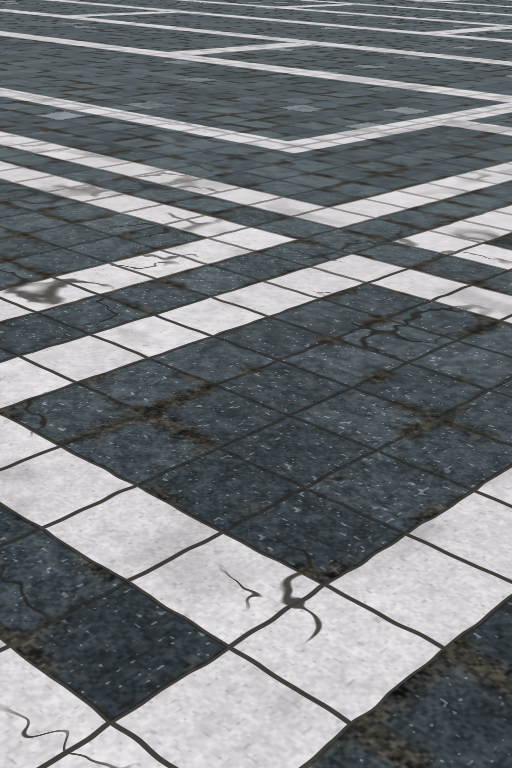
This texture is drawn by a Shadertoy shader. Its source:

```glsl
// Worn plaza paving in perspective: dark terrazzo panels framed by white slabs.
// A projective map turns the canvas into slab units; the frames are repeated
// rectangles, and joints, cracks and speckles come from hash noise.
#define PANEL vec2(4.0, 6.0)      // dark interior, in slabs
#define PERIOD vec2(7.0, 9.0)     // interior + two borders + gap
#define CORNER vec2(0.635, 0.238) // near corner of the main panel
#define VANISH_L vec2(-1.855, 1.117)
#define VANISH_R vec2(2.520, 1.046)
#define SLAB_STEP vec2(0.0870, 0.0903)
#define JOINT 0.014
#define WHITE vec3(0.85, 0.84, 0.85)
#define DARK_NEAR vec3(0.21, 0.24, 0.26)
#define DARK_FAR vec3(0.35, 0.39, 0.41)
#define GROUT vec3(0.15, 0.14, 0.125)
#define FAR_EDGE 1000.0

float hash(vec2 p) {
    return fract(sin(dot(p, vec2(12.9898, 78.233))) * 43758.5453);
}

float noise(vec2 p) {
    vec2 i = floor(p), f = fract(p);
    f = f * f * (3.0 - 2.0 * f);
    return mix(mix(hash(i), hash(i + vec2(1, 0)), f.x),
               mix(hash(i + vec2(0, 1)), hash(i + vec2(1, 1)), f.x), f.y);
}

// Smooth coverage of an axis-aligned rectangle
float rect(vec2 p, vec2 lo, vec2 hi, vec2 w) {
    vec2 k = smoothstep(lo - w, lo + w, p) * (1.0 - smoothstep(hi - w, hi + w, p));
    return k.x * k.y;
}

float frame(vec2 p, vec2 lo, vec2 hi, vec2 w) {
    return rect(p, lo - 1.0, hi + 1.0, w) - rect(p, lo, hi, w);
}

// Canvas position to slab coordinates: x runs up-left, y runs up-right
vec2 toGround(vec2 uv) {
    mat3 corners = mat3(vec3(CORNER, 1), vec3(VANISH_L, 1), vec3(VANISH_R, 1));
    vec3 h = inverse(corners) * vec3(uv, 1);
    return h.yz / h.x / SLAB_STEP;
}

float whiteMask(vec2 p, vec2 w) {
    // Repeated panels; the outermost ones run on into the distance
    vec2 cell = min(floor((p + 1.5) / PERIOD), 1.0);
    vec2 hi = PANEL + FAR_EDGE * step(0.5, cell);
    float m = frame(p - cell * PERIOD, vec2(0), hi, w);

    // Slab bridging the near gap, then the nested distant frame and its branch
    m = max(m, rect(p, vec2(-1, -2), vec2(0, -1), w));
    m = max(m, frame(p, vec2(11.5, 13.3), vec2(FAR_EDGE), w));
    m = max(m, rect(p, vec2(7.0, 18.2), vec2(11.0, 19.3), w));

    // Distant stripes with alternating cross links
    for (int i = 0; i < 7; i++) {
        float n = float(i), b = 23.3 + 9.2 * n;
        float c = 26.0 + 18.0 * mod(n, 2.0);
        m = max(m, rect(p, vec2(-9.0, b), vec2(FAR_EDGE, b + 1.4), w));
        m = max(m, rect(p, vec2(c, b), vec2(c + 1.4, b + 9.2), w));
    }
    return m;
}

void mainImage(out vec4 fragColor, in vec2 fragCoord) {
    vec2 uv = fragCoord / iResolution.xy;
    vec2 p = toGround(uv);
    vec2 w = fwidth(p);
    float foot = max(w.x, w.y);
    vec2 wobble = 0.025 * (vec2(noise(p * 5.0), noise(p * 5.0 + 40.0)) - 0.5);
    vec2 q = p + wobble;
    vec2 slab = floor(q);
    float white = whiteMask(q, w * 0.6);

    // Slab tones, with a few paler replacements far away
    float tone = hash(slab + 7.0) - 0.5;
    vec3 dark = mix(DARK_NEAR, DARK_FAR, smoothstep(0.1, 0.95, uv.y));
    dark *= 1.0 + 0.20 * tone;
    dark += 0.16 * step(0.97, hash(slab + 31.0)) * smoothstep(8.0, 12.0, p.y);
    vec3 pale = WHITE * (1.0 + 0.06 * tone);

    // Terrazzo grain, each octave fading before it aliases
    float grain = 0.0;
    float freq = 5.0;
    for (int i = 0; i < 3; i++) {
        float keep = 1.0 - smoothstep(0.4, 1.6, foot * freq);
        grain += keep * (noise(p * freq + 17.0 * float(i)) - 0.5) * (0.5 + 0.35 * float(i));
        freq *= 2.7;
    }
    float chip = smoothstep(0.83, 0.95, noise(p * 25.0 + 90.0));
    chip *= 1.0 - smoothstep(0.6, 2.2, foot * 25.0);
    dark *= 1.0 + 0.40 * grain;
    dark += 0.22 * chip;
    pale *= 1.0 + 0.10 * grain - 0.10 * chip;
    pale *= 1.0 - 0.13 * smoothstep(0.62, 0.9, noise(p * 1.7 + 3.0));
    vec3 color = mix(dark, pale, white);

    // Joints between slabs
    vec2 gap = abs(fract(q + 0.5) - 0.5);
    vec2 seam = 1.0 - smoothstep(vec2(JOINT), JOINT + w, gap);
    seam *= min(vec2(1), 2.5 * JOINT / w);
    float joint = max(seam.x, seam.y) * mix(0.65, 0.85, white);

    // Branching cracks in worn areas
    float ridge = abs(noise(p * 1.6 + 0.25 * noise(p * 8.0) + 11.0) - 0.5);
    float crack = 1.0 - smoothstep(0.008, 0.012 + 1.4 * foot, ridge);
    crack *= smoothstep(0.52, 0.68, noise(p * 0.75 + 5.0)) * min(1.0, 0.04 / foot);
    color = mix(color, GROUT, max(joint, 0.8 * crack));

    // Brown dirt gathered beside the nearest dark joints
    float dirt = 1.0 - smoothstep(0.03, 0.22, min(gap.x, gap.y));
    dirt *= smoothstep(0.5, 0.75, noise(p * 2.3 + 60.0)) * (1.0 - white);
    color = mix(color, vec3(0.22, 0.20, 0.17) * (1.0 + grain), 0.7 * dirt);

    fragColor = vec4(clamp(color, 0.0, 1.0), 1.0);
}
```
